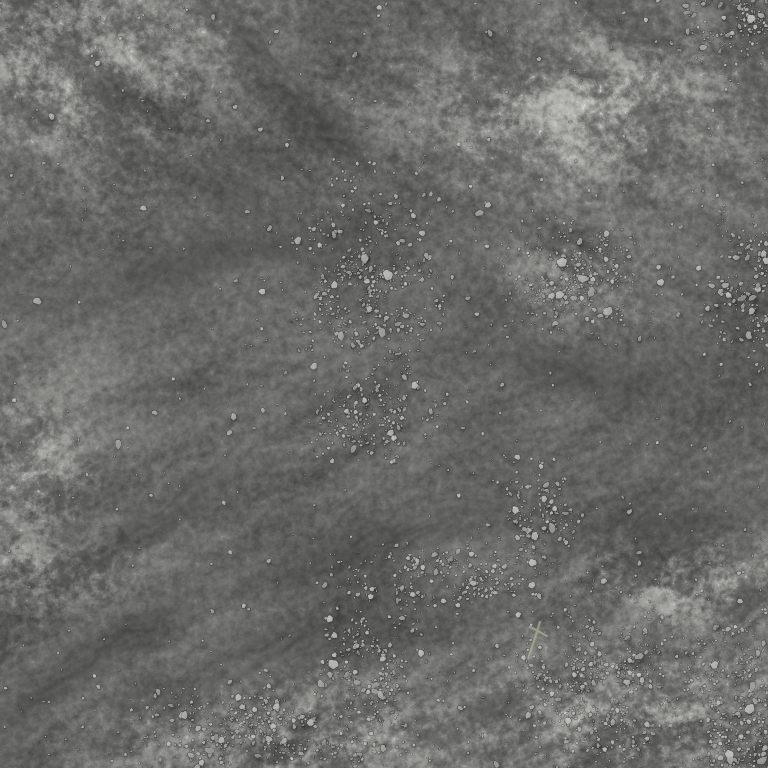
Write a Shadertoy shader that draws this texture.

```glsl
// Weathered grey ground with swept dark streaks, pale dust and drifts of small pebbles.

const float BASE_TONE = 0.398;
const float BROAD_AMOUNT = 0.085;
const float STREAK_AMOUNT = 0.115;
const float SCRATCH_AMOUNT = 0.022;
const float GRAIN_AMOUNT = 0.115;
const float SMEAR_AMOUNT = 0.095;
const float DUST_AMOUNT = 0.235;
const float PEBBLE_TONE = 0.65;
const float STRAY_DENSITY = 0.010;
const float UPPER_ANGLE = -0.50;
const float LOWER_ANGLE = 0.45;
const vec3 STONE_TINT = vec3(1.0, 1.0, 0.978);
const vec3 TWIG_COLOR = vec3(0.68, 0.68, 0.60);

// Pebble drifts: centre, radii
const vec4 DRIFTS[11] = vec4[11](
    vec4(0.475, 0.63, 0.085, 0.11), vec4(0.99, 0.635, 0.055, 0.09),
    vec4(0.75, 0.64, 0.09, 0.06), vec4(0.59, 0.245, 0.12, 0.04),
    vec4(0.70, 0.33, 0.05, 0.06), vec4(0.48, 0.13, 0.06, 0.09),
    vec4(0.78, 0.11, 0.10, 0.09), vec4(0.96, 0.07, 0.07, 0.11),
    vec4(0.97, 0.98, 0.09, 0.05), vec4(0.49, 0.46, 0.08, 0.05),
    vec4(0.36, 0.05, 0.16, 0.05));

// Dust patches: centre, radii
const vec4 DUST[8] = vec4[8](
    vec4(0.10, 0.92, 0.20, 0.14), vec4(0.76, 0.86, 0.26, 0.11),
    vec4(0.04, 0.38, 0.08, 0.10), vec4(0.05, 0.26, 0.11, 0.05),
    vec4(0.85, 0.06, 0.26, 0.11), vec4(0.40, 0.03, 0.24, 0.08),
    vec4(0.92, 0.24, 0.18, 0.06), vec4(0.76, 0.64, 0.08, 0.05));

// Dark smears: centre, angle, length
const vec4 SMEARS[10] = vec4[10](
    vec4(0.43, 0.83, -0.75, 0.09), vec4(0.33, 0.94, -0.70, 0.07),
    vec4(0.30, 0.75, -0.30, 0.07), vec4(0.28, 0.66, 0.25, 0.18),
    vec4(0.50, 0.29, 0.30, 0.15), vec4(0.17, 0.31, 0.50, 0.14),
    vec4(0.75, 0.52, -0.25, 0.12), vec4(0.36, 0.15, 0.35, 0.18),
    vec4(0.12, 0.14, 0.60, 0.17), vec4(0.86, 0.31, 0.10, 0.14));

vec3 hash3(vec2 p) {
    vec3 q = fract(p.xyx * vec3(0.1031, 0.1030, 0.0973));
    q += dot(q, q.yxz + 33.33);
    return fract((q.xxy + q.yzz) * q.zyx);
}

mat2 rotation(float a) {
    return mat2(cos(a), -sin(a), sin(a), cos(a));
}

float cornerSlope(vec2 cell, vec2 offset) {
    float a = 6.2832 * hash3(cell + 71.0).x;
    return dot(vec2(cos(a), sin(a)), offset);
}

float gradientNoise(vec2 p) {
    vec2 i = floor(p), f = fract(p), e = vec2(1.0, 0.0);
    vec2 u = f * f * f * (f * (f * 6.0 - 15.0) + 10.0);
    return 1.4 * mix(
        mix(cornerSlope(i, f), cornerSlope(i + e, f - e), u.x),
        mix(cornerSlope(i + e.yx, f - e.yx), cornerSlope(i + 1.0, f - 1.0), u.x), u.y);
}

float fbm(vec2 p, float turn) {
    float sum = 0.0, gain = 0.5;
    for (int i = 0; i < 5; i++) {
        sum += gain * gradientNoise(p);
        p = rotation(turn) * p * 2.03 + 17.0;
        gain *= 0.62;
    }
    return sum;
}

float patchMask(vec2 p, vec4 area) {
    vec2 d = (p - area.xy) / area.zw;
    return exp(-dot(d, d));
}

float driftDensity(vec2 p) {
    float density = 0.0;
    for (int i = 0; i < 11; i++) density = max(density, patchMask(p, DRIFTS[i]));
    float clumps = smoothstep(-0.5, 0.25, gradientNoise(p * 27.0));
    return STRAY_DENSITY + 0.95 * pow(density, 1.3) * clumps;
}

// One size class of pebbles: x = cover, y = tone, z = shadow
vec3 pebbles(vec2 p, float cells, float share, float soft) {
    vec3 result = vec3(0.0);
    vec2 home = floor(p * cells);
    for (int k = 0; k < 9; k++) {
        vec2 cell = home + vec2(k % 3, k / 3) - 1.0;
        vec3 place = hash3(cell + cells), form = hash3(cell + cells * 3.0 + 9.0);
        vec2 centre = (cell + 0.1 + 0.8 * place.xy) / cells;
        if (place.z > share * driftDensity(centre)) continue;
        float radius = mix(0.24, 0.50, form.x * form.x) / cells;
        vec2 d = rotation(0.9 + 2.6 * (form.y - 0.5)) * (p - centre);
        d.y /= mix(0.48, 0.9, form.z);
        float angle = atan(d.y, d.x);
        float edge = radius * (1.0 + 0.06 * sin(3.0 * angle + 20.0 * form.x) + 0.05 * sin(5.0 * angle + 30.0 * form.y));
        float dist = length(d) - edge;
        float cover = smoothstep(soft, -soft, dist);
        float tone = PEBBLE_TONE + 0.20 * (form.z - 0.5) + 0.03 * dot(p - centre, vec2(-0.6, 0.8)) / radius;
        result.y = mix(result.y, tone, cover);
        result.x = max(result.x, cover);
        float below = length(p - centre + radius * vec2(-0.2, 0.35)) - radius;
        result.z = max(result.z, smoothstep(radius * 0.5, -radius * 0.3, below));
    }
    return result;
}

float twig(vec2 p, vec2 a, vec2 b, float soft) {
    vec2 ab = b - a;
    float t = clamp(dot(p - a, ab) / dot(ab, ab), 0.0, 1.0);
    return smoothstep(soft, -soft, length(p - a - ab * t) - 0.0014);
}

void mainImage(out vec4 fragColor, in vec2 fragCoord) {
    vec2 p = fragCoord / iResolution.xy;
    float soft = 1.0 / iResolution.y;
    vec2 warp = vec2(fbm(p * 5.0, 0.6), fbm(p * 5.0 + 40.0, 0.6));
    vec2 q = p + 0.035 * warp;

    // Swept streaks, turning from rising to falling across the canvas
    vec2 low = rotation(LOWER_ANGLE) * q, high = rotation(UPPER_ANGLE) * q;
    float turn = smoothstep(0.42, 0.80, q.y + 0.25 * (q.x - 0.5));
    float streak = mix(fbm(low * vec2(5.0, 19.0), 0.0), fbm(high * vec2(6.0, 17.0), 0.0), turn);
    float scratch = mix(gradientNoise(low * vec2(24.0, 125.0)), gradientNoise(high * vec2(30.0, 115.0)), turn);
    float grain = fbm(p * 85.0, 0.6);

    float smear = 0.0;
    for (int i = 0; i < 10; i++) {
        vec2 d = rotation(SMEARS[i].z) * (q - SMEARS[i].xy) / vec2(SMEARS[i].w, 0.028);
        smear = max(smear, exp(-dot(d, d)));
    }
    float dust = 0.0;
    for (int i = 0; i < 8; i++) dust = max(dust, patchMask(q, DUST[i]));

    float tone = BASE_TONE + BROAD_AMOUNT * fbm(p * 3.0 + 8.0, 0.6) + STREAK_AMOUNT * streak;
    tone += GRAIN_AMOUNT * grain + SCRATCH_AMOUNT * scratch;
    tone -= SMEAR_AMOUNT * smear * max(0.0, 0.7 + 1.0 * streak + 0.8 * scratch + 0.6 * grain);

    // Mottled pale dust
    float mottle = fbm(p * 17.0 + 3.0, 0.6) + 0.6 * streak + 0.5 * grain;
    tone += DUST_AMOUNT * dust * smoothstep(-0.35, 0.6, mottle);
    tone += 0.14 * smoothstep(0.38, 0.75, grain) * (0.3 + dust);

    // Pebbles from fine grit to larger stones
    for (int i = 0; i < 4; i++) {
        float cells = 190.0 * pow(0.71, float(i));
        vec3 stone = pebbles(p, cells, 0.72 - 0.13 * float(i), soft);
        tone -= 0.05 * stone.z * (1.0 - stone.x);
        tone = mix(tone, stone.y + 0.05 * grain, 0.92 * stone.x);
    }

    vec3 color = tone * STONE_TINT;
    float straw = max(twig(p, vec2(0.688, 0.143), vec2(0.703, 0.190), soft),
                      twig(p, vec2(0.690, 0.184), vec2(0.712, 0.172), soft));
    color = mix(color, TWIG_COLOR, 0.8 * straw);
    fragColor = vec4(clamp(color, 0.0, 1.0), 1.0);
}
```
